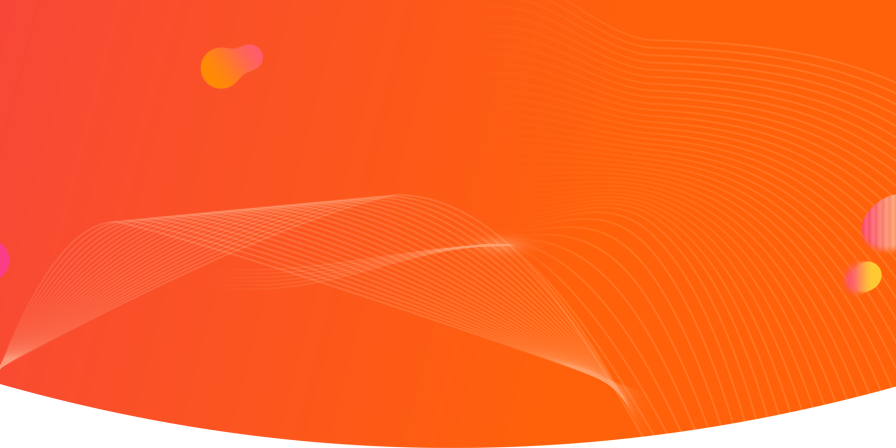
A WebGL 2 fragment shader for this background:

```glsl
#version 300 es
precision highp float;

uniform vec2 u_resolution;
out vec4 outColor;

#define MESH_LINES 24
#define FAN_LINES 42
#define VEIL_LINES 6
#define LINE_WIDTH 0.0012
#define MESH_STRENGTH 0.22
#define FAN_STRENGTH 0.30
#define VEIL_STRENGTH 0.16
#define NODE vec2(1.12, 0.453)

const vec3 RED = vec3(0.97, 0.275, 0.225);
const vec3 ORANGE = vec3(1.0, 0.38, 0.04);
const vec3 PEACH = vec3(1.0, 0.78, 0.64);
const vec3 AMBER = vec3(1.0, 0.66, 0.38);
const vec3 PINK = vec3(0.99, 0.33, 0.45);

// Coverage of the curve y = height, corrected for its slope
float stroke(float y, float height) {
    float slope = dFdx(height) * u_resolution.y;
    float d = abs(y - height) / sqrt(1.0 + slope * slope);
    return 1.0 - smoothstep(0.0, LINE_WIDTH + 1.2 / u_resolution.y, d);
}

// Arch whose crest travels right as t grows
float meshHeight(float x, float t) {
    vec2 crest = mix(vec2(0.26, 0.505), vec2(0.885, 0.565), t);
    float end = mix(1.458, 1.432, t);
    float left = max(crest.x - x, 0.0001) / crest.x;
    float right = max(x - crest.x, 0.0001) / (end - crest.x);
    return crest.y - mix(0.326, 0.385, t) * pow(left, mix(2.0, 1.25, t))
                   - mix(0.39, 0.53, t) * pow(right, mix(1.1, 2.0, t));
}

// Line that swells to the right of the node, then plunges
float fanHeight(float x, float s) {
    float u = max(x - NODE.x, 0.0001) / mix(0.31, 1.48, s);
    float power = mix(1.3, 4.0, smoothstep(0.0, 0.25, s));
    float rise = 0.117 * smoothstep(0.0, 0.2, s) * (1.0 - 2.2 * s);
    return NODE.y + 0.6 * pow(s, 1.6) + rise * smoothstep(1.12, 1.46, x)
         - mix(0.42, 0.78, s) * pow(u, power);
}

// Two circles melted together
float pebble(vec2 p, vec2 a, float ra, vec2 b, float rb) {
    float da = length(p - a) - ra;
    float db = length(p - b) - rb;
    float k = 0.035;
    float h = clamp(0.5 + 0.5 * (db - da) / k, 0.0, 1.0);
    return mix(db, da, h) - k * h * (1.0 - h);
}

float fill(float d, float softness) {
    return 1.0 - smoothstep(-softness, softness, d);
}

void main() {
    vec2 p = gl_FragCoord.xy / u_resolution * vec2(2.0, 1.0);
    float aa = 0.75 / u_resolution.y;

    // Tilted base gradient
    float tone = clamp((p.x - 0.26 * p.y + 0.3) / 1.5, 0.0, 1.0);
    vec3 color = mix(RED, ORANGE, tone);

    // Wide fan on the right
    float fan = 0.0;
    for (int i = 0; i < FAN_LINES; i++) {
        float s = float(i) / float(FAN_LINES - 1);
        float start = NODE.x - 0.2 * s;
        float reach = mix(0.15, 0.8, smoothstep(0.0, 0.4, s));
        fan += stroke(p.y, fanHeight(p.x, s)) * smoothstep(start, start + reach, p.x);
    }
    color = mix(color, AMBER, min(fan * FAN_STRENGTH, 0.5));

    // Woven mesh on the left
    float mesh = 0.0;
    for (int i = 0; i < MESH_LINES; i++) {
        float t = float(i) / float(MESH_LINES - 1);
        mesh += stroke(p.y, meshHeight(p.x, t));
    }
    mesh *= MESH_STRENGTH * (1.0 - smoothstep(1.3, 1.47, p.x));
    mesh *= mix(0.65, 1.0, smoothstep(0.0, 0.3, p.x));

    // Thin veil gathering into the node
    float veil = 0.0;
    float away = smoothstep(0.0, 0.55, NODE.x - p.x);
    for (int i = 0; i < VEIL_LINES; i++) {
        float t = float(i) / float(VEIL_LINES - 1);
        veil += stroke(p.y, NODE.y - away * mix(0.055, 0.098, t));
    }
    veil *= VEIL_STRENGTH * smoothstep(0.42, 0.75, p.x) * (1.0 - smoothstep(1.1, 1.16, p.x));
    vec2 fromNode = (p - NODE) / vec2(0.055, 0.018);
    float glow = 0.3 * exp(-dot(fromNode, fromNode));
    color = mix(color, PEACH, min(mesh + veil + glow, 0.62));

    // Floating pebbles
    float d = pebble(p, vec2(0.494, 0.848), 0.046, vec2(0.558, 0.872), 0.029);
    vec3 tint = mix(vec3(1.0, 0.54, 0.02), vec3(1.0, 0.36, 0.42),
                    smoothstep(-0.05, 0.08, dot(p - vec2(0.51, 0.855), vec2(0.8, 0.6))));
    color = mix(color, tint, fill(d, aa));

    d = length(p - vec2(-0.026, 0.419)) - 0.047;
    color = mix(color, vec3(0.98, 0.24, 0.53), fill(d, aa));

    d = pebble(p, vec2(2.005, 0.506), 0.06, vec2(1.965, 0.488), 0.04);
    tint = mix(PINK, vec3(1.0, 0.62, 0.46), smoothstep(1.92, 2.0, p.x));
    tint += 0.035 * sin(p.x * 420.0);
    color = mix(color, tint, fill(d, mix(0.012, aa, smoothstep(0.45, 0.52, p.y))));

    d = pebble(p, vec2(1.938, 0.386), 0.03, vec2(1.912, 0.373), 0.023);
    tint = mix(PINK, vec3(1.0, 0.79, 0.2), smoothstep(1.89, 1.95, p.x));
    color = mix(color, tint, fill(d, mix(0.014, aa, smoothstep(1.9, 1.94, p.x))));

    // White sweep along the bottom
    float sweep = 0.14 * (p.x - 1.01) * (p.x - 1.01);
    color = mix(color, vec3(1.0), fill(p.y - sweep, aa));

    outColor = vec4(color, 1.0);
}
```
